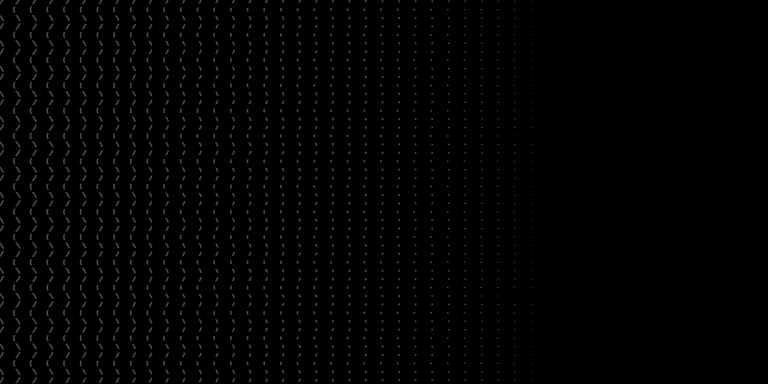
A WebGL 2 fragment shader for this pattern:

```glsl
#version 300 es
precision highp float;

uniform vec2 u_resolution;
out vec4 fragColor;

// Lengths are in canvas heights
const float TAU = 6.2831853;
const float COLUMN_PITCH = 0.04323;
const float COLUMN_ORIGIN = 0.0005;
const float WAVE_PERIOD = 0.0658;
const float WAVE_CREST = 0.0208;
const float WAVE_AMPLITUDE = 0.008;
const float DASHES_PER_WAVE = 3.0;
const float DASH_FILL = 0.78;
const float LINE_WIDTH = 0.0042;
const float FADE_END = 0.745;   // fraction of the canvas width
const float LINE_TONE = 0.29;

// Share of a pixel-wide interval centred at d that lies inside [-h, h]
float coverage(float d, float h, float pixel) {
    float overlap = min(d + 0.5 * pixel, h) - max(d - 0.5 * pixel, -h);
    return clamp(overlap / pixel, 0.0, 1.0);
}

float dashedWave(vec2 p, float column, float aspect, float pixel) {
    float centre = COLUMN_ORIGIN + column * COLUMN_PITCH;
    float strength = clamp(1.0 - centre / (FADE_END * aspect), 0.0, 1.0);

    // Sideways distance to the wave, corrected for its slope
    float cycle = (p.y - WAVE_CREST) / WAVE_PERIOD;
    float amplitude = WAVE_AMPLITUDE * strength;
    float offset = p.x - centre - amplitude * cos(TAU * cycle);
    float slope = amplitude * TAU / WAVE_PERIOD * sin(TAU * cycle);
    float lineDistance = offset * inversesqrt(1.0 + slope * slope);

    // Dashes shorten along with the wave, with a gap on each crest
    float dashPitch = WAVE_PERIOD / DASHES_PER_WAVE;
    float dashDistance = (fract(cycle * DASHES_PER_WAVE) - 0.5) * dashPitch;
    float dashHalf = 0.5 * dashPitch * DASH_FILL * strength;

    return coverage(lineDistance, 0.5 * LINE_WIDTH, pixel)
         * coverage(dashDistance, dashHalf, pixel);
}

void main() {
    float pixel = 1.0 / u_resolution.y;
    vec2 p = gl_FragCoord.xy * pixel;
    float aspect = u_resolution.x * pixel;

    float column = floor((p.x - COLUMN_ORIGIN) / COLUMN_PITCH + 0.5);
    float ink = dashedWave(p, column, aspect, pixel);

    fragColor = vec4(vec3(LINE_TONE * ink), 1.0);
}
```
